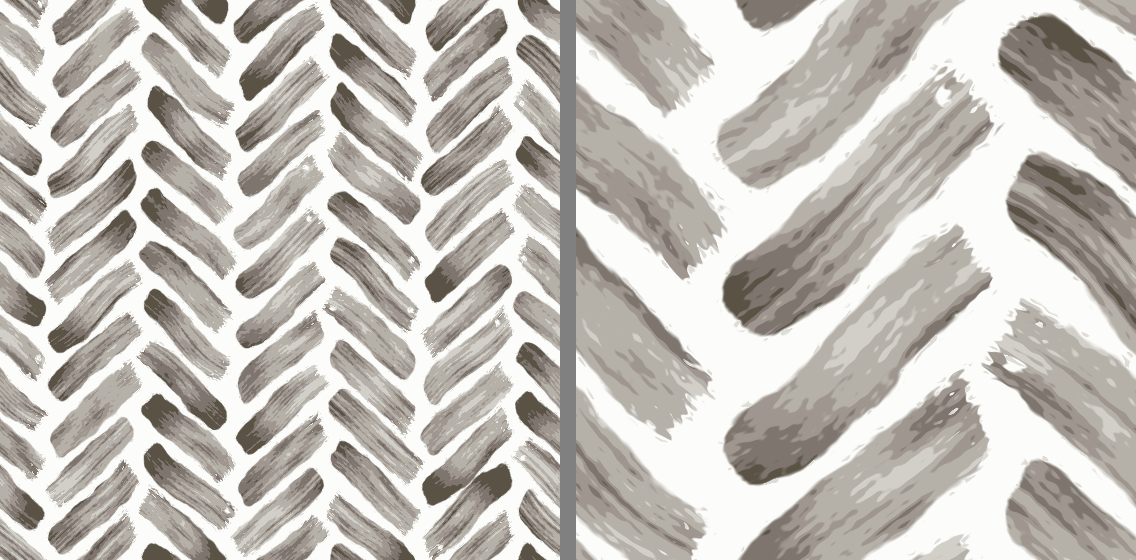
Left, the full canvas; right, a detail of the centre.
A Shadertoy shader for this pattern:

```glsl
const vec2 GRID = vec2(6.0, 11.0);
const float SLANT = 0.74;
const vec3 PAPER = vec3(0.99, 0.99, 0.98);
const vec3 PALE  = vec3(0.82, 0.81, 0.78);
const vec3 LIGHT = vec3(0.71, 0.69, 0.66);
const vec3 MID   = vec3(0.62, 0.59, 0.56);
const vec3 DARK  = vec3(0.49, 0.46, 0.43);
const vec3 DEEP  = vec3(0.35, 0.32, 0.27);

float hash(vec2 cell, float salt) {
    vec3 p = fract(vec3(cell, salt) * vec3(0.1031, 0.1030, 0.0973));
    p += dot(p, p.yzx + 33.33);
    return fract((p.x + p.y) * p.z);
}

float vary(vec2 id, float salt, float low, float high) {
    return mix(low, high, hash(id + 3.0, salt * 7.31));
}

float cornerSlope(vec2 cell, vec2 offset) {
    float angle = 6.2832 * hash(cell, 5.7);
    return dot(vec2(cos(angle), sin(angle)), offset);
}

float gradientNoise(vec2 p) {
    vec2 i = floor(p), f = fract(p);
    vec2 w = f * f * f * (f * (f * 6.0 - 15.0) + 10.0);
    vec2 e = vec2(1.0, 0.0);
    float low = mix(cornerSlope(i, f), cornerSlope(i + e, f - e), w.x);
    float high = mix(cornerSlope(i + e.yx, f - e.yx), cornerSlope(i + 1.0, f - 1.0), w.x);
    return mix(low, high, w.y);
}

float roundedBox(vec2 p, vec2 halfSize, float radius) {
    vec2 d = abs(p) - halfSize + radius;
    return length(max(d, 0.0)) + min(max(d.x, d.y), 0.0) - radius;
}

// Flat tonal layers, like cut washes of ink
vec3 inkColour(float ink) {
    const float blur = 0.025;
    vec3 c = mix(PALE, LIGHT, smoothstep(0.16 - blur, 0.16 + blur, ink));
    c = mix(c, MID, smoothstep(0.40 - blur, 0.40 + blur, ink));
    c = mix(c, DARK, smoothstep(0.56 - blur, 0.56 + blur, ink));
    return mix(c, DEEP, smoothstep(0.76 - blur, 0.76 + blur, ink));
}

// One stroke along x: loaded head at -x, dry tail at +x, ends cut at a lean
vec4 brushStroke(vec2 q, vec2 id, float lean, float soft) {
    q *= vary(id, 1.0, 0.0, 1.0) < 0.3 ? -1.0 : 1.0;
    q.y += vary(id, 2.0, -0.005, 0.005) * sin(q.x * 33.0);
    q.y += vary(id, 3.0, -0.6, 0.6) * (q.x * q.x - 0.003);

    vec2 origin = id * 17.3 + 60.0;
    float bristle = gradientNoise(q * vec2(7.0, 200.0) + origin);
    float wash = gradientNoise(q * vec2(15.0, 62.0) + origin + 40.3);
    float rough = gradientNoise(q * vec2(110.0, 270.0) + origin + 80.7);
    float wobble = gradientNoise(q * vec2(34.0, 45.0) + origin + 120.1);
    float tail = smoothstep(0.055, 0.098, q.x);

    // Outline, narrowing to the head and lightly frayed at the tail
    vec2 halfSize = vec2(vary(id, 4.0, 0.095, 0.101), vary(id, 5.0, 0.0242, 0.0274));
    halfSize.y -= 0.003 * smoothstep(-0.04, -0.09, -abs(q.x));
    vec2 cut = vec2(q.x - lean * q.y, q.y);
    float dist = roundedBox(cut, halfSize, mix(0.015, 0.006, smoothstep(-0.03, 0.03, q.x)));
    dist += 0.005 * wobble + 0.0015 * rough;
    dist += tail * (0.006 * bristle + 0.007 * rough);

    // Occasional bare spot near the tail
    if (vary(id, 6.0, 0.0, 1.0) < 0.22) {
        dist = max(dist, 0.005 + 0.006 * rough - length(q - vec2(0.082, 0.012)));
    }
    float cover = 1.0 - smoothstep(-soft, soft, dist);
    cover *= 1.0 - tail * smoothstep(0.38, 0.48, rough + 0.3 * bristle);

    // Faint flecks just outside the outline
    float reach = 0.003 + 0.004 * tail;
    float fleck = smoothstep(0.27, 0.37, rough) * (1.0 - smoothstep(reach, reach + 0.002, dist));
    fleck *= 0.7 * step(0.0, dist);

    // Ink load: dark head, one heavier side, streaks and pooling
    float head = 1.0 - smoothstep(-0.1, 0.005, q.x + 0.05 * wash + 0.03 * bristle);
    float side = vary(id, 7.0, 0.0, 1.0) < 0.5 ? -1.0 : 1.0;
    float ink = vary(id, 8.0, 0.22, 0.44);
    ink += head * vary(id, 9.0, 0.05, 0.75);
    ink += smoothstep(0.004, 0.022, q.y * side) * vary(id, 10.0, 0.0, 0.25);
    ink += 0.48 * wash + vary(id, 11.0, 0.2, 0.6) * bristle + 0.16 * rough;
    return vec4(mix(inkColour(ink), PALE, step(cover, fleck)), max(cover, fleck));
}

void mainImage(out vec4 fragColor, in vec2 fragCoord) {
    vec2 p = fragCoord / iResolution.y;
    float soft = max(0.0014, 1.0 / iResolution.y);
    float nearestColumn = floor(p.x * GRID.x + 0.5);
    vec3 colour = PAPER;

    // Alternate columns lean opposite ways and sit half a step apart
    for (int i = -1; i <= 1; i++) {
        float column = nearestColumn + float(i);
        float odd = mod(column, 2.0);
        float shift = mix(0.43, -0.04, odd);
        float nearestRow = floor(p.y * GRID.y - shift + 0.5);
        for (int j = -1; j <= 1; j++) {
            vec2 cell = vec2(column, nearestRow + float(j));
            vec2 id = mod(cell, GRID);
            vec2 centre = (cell + vec2(0.0, shift)) / GRID;
            centre += vec2(vary(id, 12.0, -0.003, 0.003), vary(id, 13.0, -0.003, 0.003));
            float side = odd * 2.0 - 1.0;
            float angle = side * SLANT + vary(id, 14.0, -0.03, 0.03);
            vec2 axis = vec2(cos(angle), sin(angle));
            vec2 d = p - centre;
            vec2 local = vec2(dot(d, axis), dot(d, vec2(-axis.y, axis.x)));
            if (abs(local.x) < 0.125 && abs(local.y) < 0.045) {
                float lean = side * vary(id, 15.0, 0.0, 0.45);
                vec4 stroke = brushStroke(local, id, lean, soft);
                colour = mix(colour, stroke.rgb, stroke.a);
            }
        }
    }
    fragColor = vec4(colour, 1.0);
}
```
